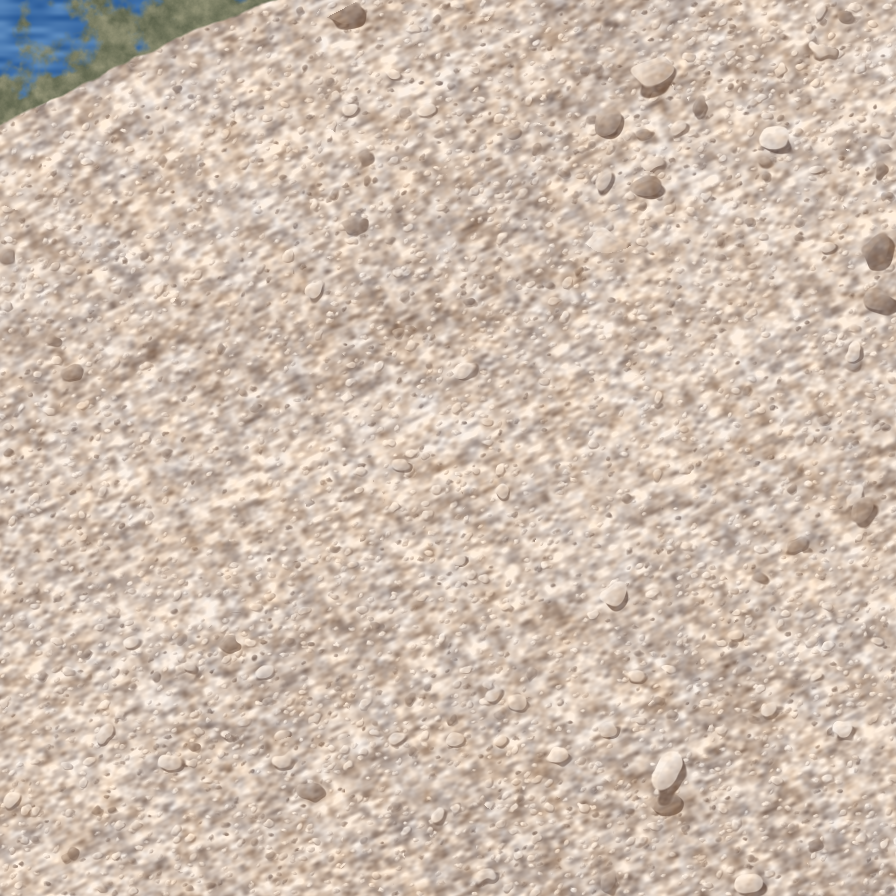
A WebGL 2 fragment shader for this texture:

```glsl
#version 300 es
precision highp float;

uniform vec2 u_resolution;
out vec4 outColor;

const float SLOPE_ANGLE = 0.45;
const vec2 SHADOW_DIRECTION = vec2(0.65, -0.76);

float hash(vec2 p) {
  return fract(sin(dot(p, vec2(127.1, 311.7))) * 43758.5);
}

vec2 turn(vec2 p, float angle) {
  float c = cos(angle), s = sin(angle);
  return vec2(c * p.x + s * p.y, c * p.y - s * p.x);
}

float noise(vec2 p) {
  vec2 cell = floor(p), f = fract(p);
  f = f * f * (3.0 - 2.0 * f);
  float low = mix(hash(cell), hash(cell + vec2(1.0, 0.0)), f.x);
  float high = mix(hash(cell + vec2(0.0, 1.0)), hash(cell + 1.0), f.x);
  return mix(low, high, f.y);
}

float fbm(vec2 p) {
  float sum = 0.0, weight = 0.5;
  for (int i = 0; i < 4; i++) {
    sum += weight * noise(p);
    p = turn(p, 0.6) * 2.03 + 7.1;
    weight *= 0.5;
  }
  return sum / 0.9375;
}

// Coverage of a tilted, lumpy ellipse
float stoneMask(vec2 q, vec2 size, float angle, float lump, float soft) {
  float d = (length(turn(q, angle) / size) - 1.0 + lump) * size.y;
  return 1.0 - smoothstep(-soft, soft, d);
}

// Lays stones with cast shadows over the ground tone
float scatterStones(float tone, vec2 p, float cells, float share, float shadowTone, float seed) {
  vec2 grid = p * cells;
  float soft = cells * 0.0011;
  float lump = 0.9 * (noise(grid * 3.5 + seed) - 0.5);
  for (int y = -1; y <= 1; y++) {
    for (int x = -1; x <= 1; x++) {
      vec2 id = floor(grid) + vec2(x, y);
      vec2 key = id + seed;
      float present = step(hash(key), share);
      vec2 jitter = vec2(hash(key + 3.7), hash(key + 8.3)) - 0.5;
      vec2 q = grid - id - 0.5 - 0.6 * jitter;
      float angle = SLOPE_ANGLE + 1.3 * (hash(key + 5.9) - 0.5);
      vec2 size = vec2(0.40, 0.25) * mix(0.5, 1.0, hash(key + 2.3));

      float shadow = stoneMask(q - SHADOW_DIRECTION * size.y * 0.65, size, angle, lump, soft);
      float body = stoneMask(q, size, angle, lump, soft);
      float pale = step(0.28, hash(key + 6.1));
      float face = mix(0.68, 0.91, pale) + 0.08 * (hash(key + 4.4) - 0.5);
      face -= 0.09 * dot(q, SHADOW_DIRECTION) / size.y;
      face += 0.10 * (noise(grid * 5.0 + seed) - 0.5);

      tone = mix(tone, shadowTone, 0.75 * present * shadow);
      tone = mix(tone, face, 0.9 * present * body);
    }
  }
  return tone;
}

// Fine gravel, then progressively larger and rarer stones
float gravelTone(vec2 p) {
  vec2 along = turn(p, SLOPE_ANGLE);
  float patches = fbm(p * 5.0 + 2.7);
  float lower = 1.0 - smoothstep(0.08, 0.42, p.y - 0.2 * p.x);
  float upper = smoothstep(0.2, 0.0, abs(p.y - 0.74 - 0.18 * p.x));
  float rocky = clamp(1.6 * (patches - 0.4) + 0.5 * lower + 0.45 * upper, 0.05, 1.0);

  float tone = 0.82 + 0.16 * (fbm(along * vec2(6.0, 11.0) + 4.0) - 0.5);
  tone += 0.24 * (noise(along * vec2(62.0, 115.0)) - 0.5);
  tone += 0.30 * (noise(along * vec2(120.0, 205.0) + 31.0) - 0.5);
  tone = scatterStones(tone, p, 105.0, 0.22 + 0.25 * rocky, 0.70, 11.0);
  tone = scatterStones(tone, p, 58.0, 0.05 + 0.27 * rocky, 0.62, 23.0);
  tone = scatterStones(tone, p, 30.0, 0.16 * rocky, 0.50, 37.0);
  tone = scatterStones(tone, p, 17.0, 0.10 * rocky, 0.42, 53.0);
  return tone + 0.10 * (noise(along * vec2(190.0, 270.0) + 9.0) - 0.5);
}

vec3 gravelColor(vec2 p) {
  float level = (gravelTone(p) - 0.43) / 0.51;
  vec3 color = mix(vec3(0.43, 0.34, 0.29), vec3(0.94, 0.875, 0.815), clamp(level, -0.4, 1.12));
  float warmth = fbm(p * 42.0 + 17.0) - 0.5 + 0.5 * (noise(p * 130.0) - 0.5);
  return color + warmth * vec3(0.04, -0.015, -0.08);
}

// Water glimpsed behind scrub
vec3 distanceColor(vec2 p, float height) {
  vec3 water = mix(vec3(0.17, 0.36, 0.60), vec3(0.38, 0.56, 0.76), noise(p * vec2(45.0, 150.0)));
  vec3 leaves = mix(vec3(0.34, 0.35, 0.23), vec3(0.66, 0.63, 0.48), fbm(p * 95.0));
  float scrub = fbm(p * 38.0) + 0.35 - 6.0 * height;
  return mix(water, leaves, 0.9 * smoothstep(0.36, 0.62, scrub));
}

void main() {
  vec2 p = gl_FragCoord.xy / u_resolution;
  float crest = 0.862 + 0.50 * p.x - 0.15 * p.x * p.x + 0.012 * (fbm(p * 30.0) - 0.5);
  float height = p.y - crest;
  float beyond = smoothstep(-0.002, 0.002, height);
  vec3 color = mix(gravelColor(p), distanceColor(p, height), beyond);
  outColor = vec4(clamp(color, 0.0, 1.0), 1.0);
}
```
